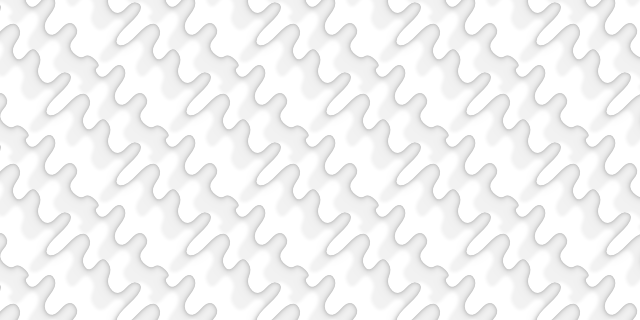
Give the GLSL for this pattern, as a WebGL 2 fragment shader.

```glsl
#version 300 es
precision highp float;
// Overlapping white paper layers with wavy diagonal edges and soft grey shadows.
uniform vec2 u_resolution;
out vec4 fragColor;

const float PI = 3.14159265;

// Crests and troughs of the two edges: x along the edge, y across it.
const vec2 deepWave[6] = vec2[6](
    vec2(0.012, 0.18), vec2(0.246, -0.063), vec2(0.33, 0.135),
    vec2(0.595, -0.036), vec2(0.746, 0.206), vec2(0.868, -0.238));
const vec2 mildWave[6] = vec2[6](
    vec2(0.063, 0.64), vec2(0.29, 0.341), vec2(0.42, 0.591),
    vec2(0.615, 0.385), vec2(0.825, 0.492), vec2(0.96, 0.405));

// Signed distance to a repeating edge: positive on the upper layer.
float edgeDistance(vec2 p, vec2 turns[6]) {
    float nearest = 1e3;
    float side = 1.0;
    vec2 a = turns[0];
    for (int i = 0; i < 6; i++) {
        vec2 from = turns[i];
        vec2 to = i < 5 ? turns[i + 1] : turns[0] + vec2(1.0, 0.0);
        // Short swings get steeper, slightly overhanging flanks.
        float steepness = 1.7 - 4.5 * (to.x - from.x);
        for (int j = 1; j <= 10; j++) {
            float t = float(j) / 10.0;
            vec2 ease = vec2(t + steepness * sin(2.0 * PI * t) / (2.0 * PI),
                             0.5 - 0.5 * cos(PI * t));
            vec2 b = mix(from, to, ease);
            vec2 along = b - a;
            vec2 q = p - a;
            q -= floor(q + 0.5);
            float d = length(q - along * clamp(dot(q, along) / dot(along, along), 0.0, 1.0));
            if (d < nearest) {
                nearest = d;
                side = along.x * q.y - along.y * q.x < 0.0 ? -1.0 : 1.0;
            }
            a = b;
        }
    }
    return side * nearest;
}

// Darkness below one edge: a flat tint plus a dark contact shadow.
float layerShade(vec2 p, vec2 turns[6], float pixel) {
    float d = edgeDistance(p, turns);
    float below = smoothstep(0.6 * pixel, -0.6 * pixel, d);
    float tint = smoothstep(-0.03, 0.03, edgeDistance(p + vec2(0.0, 0.24), turns));
    float contact = exp(-42.0 * max(-d, 0.0));
    return below * (0.052 * tint + 0.19 * contact);
}

void main() {
    vec2 canvas = gl_FragCoord.xy / u_resolution.y;
    // Diagonal lattice: x runs down to the right, y up to the right.
    vec2 p = vec2(canvas.x - canvas.y, canvas.x + canvas.y) * 16.0 / 7.0 - vec2(0.0, 0.0476);
    float pixel = 3.23 / u_resolution.y;
    float shade = max(layerShade(p, deepWave, pixel), layerShade(p, mildWave, pixel));
    fragColor = vec4(vec3(1.0 - shade), 1.0);
}
```
